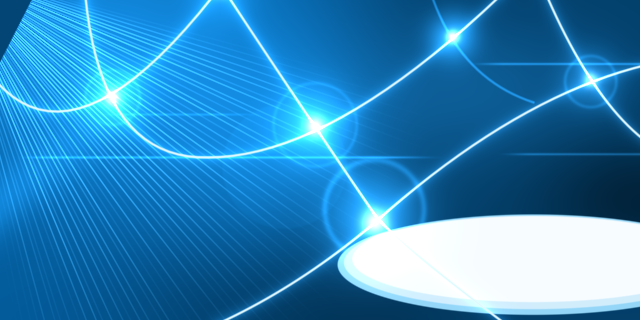
Write a Shadertoy shader that draws this background.

```glsl
// Blue abstract backdrop: glowing curves, light rays, flares and a white oval plate.

const vec3 DEEP = vec3(0.01, 0.25, 0.42);
const vec3 MID = vec3(0.01, 0.36, 0.61);
const vec3 GLOW = vec3(0.20, 0.60, 0.88);
const vec3 PALE = vec3(0.58, 0.84, 0.97);
const vec3 WHITE = vec3(0.97, 0.99, 1.0);

float hash(float n) { return fract(sin(n * 127.1) * 43758.5453); }

// Soft round spot, 1 at its centre
float spot(vec2 p, vec2 centre, vec2 size) {
    vec2 q = (p - centre) / size;
    return exp(-dot(q, q));
}

float segmentDistance(vec2 p, vec2 a, vec2 b) {
    vec2 d = b - a;
    return length(p - a - d * clamp(dot(p - a, d) / dot(d, d), 0.0, 1.0));
}

// Distance to a quadratic Bezier, sampled as short segments
float curveDistance(vec2 p, vec2 a, vec2 b, vec2 c) {
    float best = 10.0;
    vec2 last = a;
    for (int i = 1; i <= 20; i++) {
        float t = float(i) / 20.0;
        vec2 next = mix(mix(a, b, t), mix(b, c, t), t);
        best = min(best, segmentDistance(p, last, next));
        last = next;
    }
    return best;
}

// Fan of thin rays with random spacing and strength
float rayFan(vec2 p, vec2 origin, float count) {
    vec2 d = p - origin;
    float r = length(d);
    float angle = atan(-d.y, d.x);
    float cell = angle * count;
    float id = floor(cell);
    float offset = abs(fract(cell) - 0.3 - 0.4 * hash(id)) * r / count;
    float line = smoothstep(0.0045, 0.0, offset) * (0.2 + 0.8 * hash(id + 31.0));
    float range = smoothstep(0.22, 0.4, angle) * smoothstep(1.4, 1.2, angle);
    return line * range * smoothstep(1.65, 0.2, r);
}

// Thin horizontal streak fading at both ends
float streak(vec2 p, float y, float x0, float x1) {
    float ends = smoothstep(x0, x0 + 0.12, p.x) * smoothstep(x1, x1 - 0.2, p.x);
    return exp(-pow((p.y - y) / 0.004, 2.0)) * ends;
}

float ring(vec2 p, vec2 centre, float radius, float width) {
    return exp(-pow((length(p - centre) - radius) / width, 2.0));
}

float oval(vec2 p, vec2 centre, vec2 radii, float aa) {
    vec2 q = (p - centre) / radii;
    float k = length(q);
    float d = k * (k - 1.0) / max(length(q / radii), 0.001);
    return smoothstep(aa, -aa, d);
}

// Flare: broad blue halo and small white core
vec3 flare(vec2 p, vec2 centre, float size) {
    float r = length(p - centre) / size;
    return GLOW * 0.65 * exp(-r * r) + WHITE * 0.9 * exp(-r * r * 14.0);
}

vec3 backdrop(vec2 p, float aa) {
    vec3 col = mix(MID, DEEP, smoothstep(0.75, 1.35, p.x + 0.15 * (0.5 - p.y)));
    col += GLOW * 0.32 * spot(p, vec2(0.32, 0.82), vec2(0.48, 0.42));
    col += GLOW * 0.23 * spot(p, vec2(0.9, 0.6), vec2(0.36, 0.34));
    col += GLOW * 0.18 * spot(p, vec2(1.5, 0.72), vec2(0.38, 0.22));
    float band = (p.y - 0.36 - 0.8 * p.x) / 0.10;
    col += GLOW * 0.22 * exp(-band * band - 3.5 * p.x);
    col *= 1.0 - 0.32 * spot(p, vec2(0.85, 0.0), vec2(0.5, 0.26));
    col *= 1.0 - 0.45 * spot(p, vec2(2.0, 0.38), vec2(0.32, 0.2));
    col += GLOW * 0.04 * smoothstep(0.2, 0.19, length(p - vec2(0.89, 0.48)));
    col += PALE * 0.55 * rayFan(p, vec2(-0.16, 1.10), 48.0);
    float corner = (p.y - 0.805 - 1.97 * p.x) / 2.21;
    return mix(col, DEEP * 1.1, smoothstep(-aa, aa, corner));
}

void mainImage(out vec4 fragColor, in vec2 fragCoord) {
    vec2 p = fragCoord / iResolution.y;
    float aa = 1.0 / iResolution.y;
    vec3 col = backdrop(p, aa);

    // Streaks and lens rings
    float streaks = streak(p, 0.508, 0.05, 1.4) + streak(p, 0.8, 1.46, 2.3)
        + 0.8 * streak(p, 0.518, 1.55, 2.3) + 0.5 * streak(p, 0.642, 0.3, 0.85);
    float rings = ring(p, vec2(1.17, 0.345), 0.155, 0.010)
        + 0.6 * ring(p, vec2(0.352, 0.695), 0.085, 0.006)
        + 0.5 * ring(p, vec2(0.985, 0.61), 0.13, 0.006)
        + 0.7 * ring(p, vec2(1.846, 0.745), 0.08, 0.006);
    col += GLOW * (0.4 * streaks + 0.25 * rings);

    // Oval plate with two pale rims
    col = mix(col, PALE, oval(p, vec2(1.667, 0.173), vec2(0.612, 0.157), aa));
    col = mix(col, vec3(0.82, 0.93, 0.99), oval(p, vec2(1.667, 0.180), vec2(0.592, 0.146), aa));
    col = mix(col, WHITE, oval(p, vec2(1.667, 0.190), vec2(0.566, 0.134), aa));

    // Glowing curves
    float d = curveDistance(p, vec2(-0.013, 0.747), vec2(0.234, 0.466), vec2(0.664, 1.01));
    d = min(d, curveDistance(p, vec2(0.267, 1.01), vec2(0.318, 0.50), vec2(0.651, 0.508)));
    d = min(d, curveDistance(p, vec2(0.651, 0.508), vec2(1.029, 0.508), vec2(1.56, 1.01)));
    d = min(d, curveDistance(p, vec2(0.714, 1.01), vec2(0.945, 0.66), vec2(1.172, 0.328)));
    d = min(d, curveDistance(p, vec2(1.172, 0.328), vec2(1.237, 0.245), vec2(1.576, -0.01)));
    d = min(d, curveDistance(p, vec2(0.685, -0.01), vec2(0.938, 0.107), vec2(1.172, 0.305)));
    d = min(d, curveDistance(p, vec2(1.172, 0.305), vec2(1.615, 0.70), vec2(2.02, 0.797)));
    d = min(d, curveDistance(p, vec2(1.71, 1.01), vec2(1.849, 0.693), vec2(2.01, 0.565)));
    float faint = curveDistance(p, vec2(1.354, 1.0), vec2(1.445, 0.753), vec2(1.667, 0.68));
    col += GLOW * (0.35 * exp(-d / 0.014) + 0.4 * smoothstep(0.004 + aa, 0.0, faint));
    col = mix(col, vec3(0.88, 0.97, 1.0), smoothstep(0.0035 + aa, 0.0035 - aa, d));

    // Flares where the curves cross
    col += flare(p, vec2(0.352, 0.695), 0.085) + flare(p, vec2(0.985, 0.605), 0.11);
    col += flare(p, vec2(1.415, 0.885), 0.07) + 0.6 * flare(p, vec2(1.846, 0.75), 0.085);
    col += flare(p, vec2(1.172, 0.305), 0.14) + 0.4 * flare(p, vec2(0.69, 1.03), 0.09);

    fragColor = vec4(clamp(col, 0.0, 1.0), 1.0);
}
```
